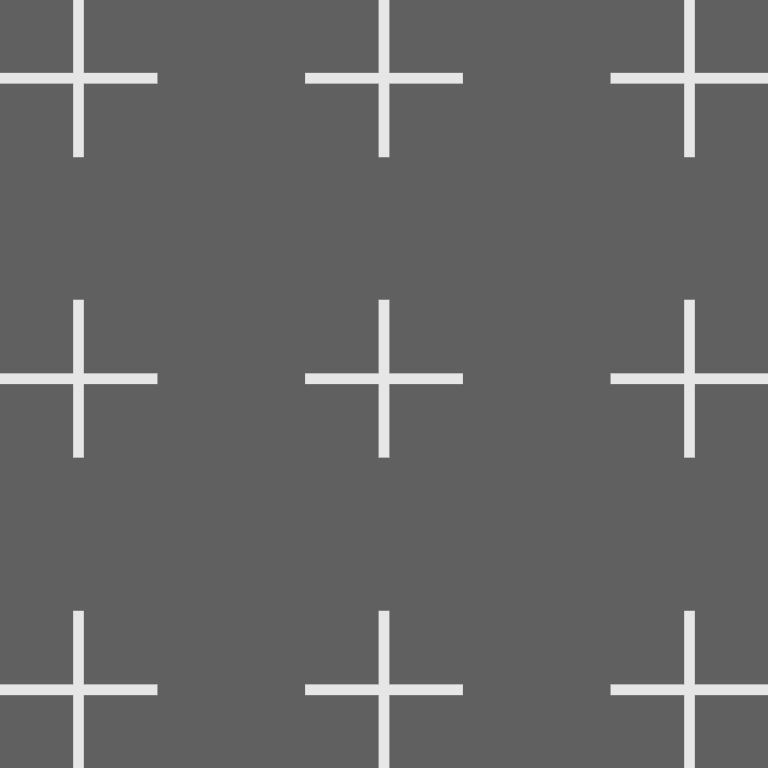
A WebGL 2 fragment shader for this pattern:

```glsl
#version 300 es
precision highp float;
// Three by three grid of thin pale plus signs on flat grey.
// Each point finds its nearest grid centre, then measures the distance
// to a cross made of two boxes; the middle row sits slightly high.

uniform vec2 u_resolution;
out vec4 fragColor;

const vec3 BACKGROUND = vec3(0.378);
const vec3 CROSS_COLOR = vec3(0.902);
const vec2 SPACING = vec2(0.3978, 0.3981);  // between cross centres
const float MIDDLE_ROW_LIFT = 0.0069;
const float ARM_LENGTH = 0.1028;            // centre to tip
const float HALF_WIDTH = 0.0070;            // half the stroke width
const float EDGE_SOFTNESS = 1.1;            // edge ramp, in pixels

float boxDistance(vec2 p, vec2 halfSize) {
    vec2 d = abs(p) - halfSize;
    return length(max(d, 0.0)) + min(max(d.x, d.y), 0.0);
}

float crossDistance(vec2 p) {
    vec2 bar = vec2(ARM_LENGTH, HALF_WIDTH);
    return min(boxDistance(p, bar), boxDistance(p, bar.yx));
}

void main() {
    vec2 uv = gl_FragCoord.xy / u_resolution;

    // Nearest cell, counted from the middle of the canvas
    vec2 cell = clamp(floor((uv - 0.5) / SPACING + 0.5), -1.0, 1.0);
    vec2 center = 0.5 + cell * SPACING;
    center.y += MIDDLE_ROW_LIFT * (1.0 - abs(cell.y));

    // Antialiased coverage
    float ramp = EDGE_SOFTNESS / min(u_resolution.x, u_resolution.y);
    float coverage = clamp(0.5 - crossDistance(uv - center) / ramp, 0.0, 1.0);

    fragColor = vec4(mix(BACKGROUND, CROSS_COLOR, coverage), 1.0);
}
```
